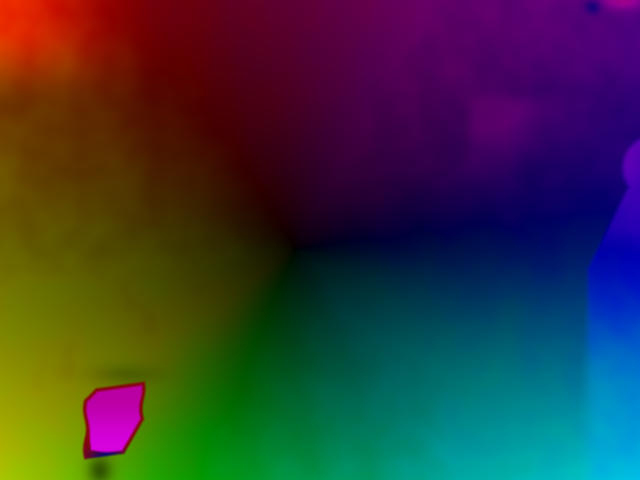
Reproduce this background procedurally as a Shadertoy shader.

```glsl
// A dark colour wheel: hue follows the angle about a black hub, brightness the distance.
// A red corner glow, a blue lobe on the right and a rimmed magenta patch lie over it.
// Lengths are in canvas heights, with the origin at the lower left; hues are in degrees.

const vec2  HUB = vec2(0.616, 0.482);
const float HUE_START = 237.0;      // hue to the right of the hub
const float BRIGHTNESS = 0.55;
const float FALLOFF = 0.6;          // exponent of brightness over distance
const float FLOOR_GAIN = 1.3;       // extra brightness below the hub
const float GRAIN = 0.035;
const float LOBE_EDGE = 1.224;
const vec3  LOBE_KNOB = vec3(1.365, 0.65, 0.068);   // centre and radius
const vec2  PATCH_CENTRE = vec2(0.238, 0.127);
const vec2  PATCH_HALF = vec2(0.061, 0.071);
const vec3  PATCH_TOP = vec3(0.73, 0.00, 0.64);
const vec3  PATCH_BOTTOM = vec3(0.84, 0.01, 0.87);
const vec3  RIM_RED = vec3(0.52, 0.02, 0.05);
const vec3  RIM_NAVY = vec3(0.02, 0.02, 0.48);

// Pure colour of the wheel at a hue
vec3 hueColour(float degrees) {
    vec3 k = mod(degrees / 60.0 + vec3(0.0, 4.0, 2.0), 6.0);
    return clamp(abs(k - 3.0) - 1.0, 0.0, 1.0);
}

// Bell curve over a wrapped angle
float angleBell(float angle, float centre, float width) {
    float d = (mod(angle - centre + 180.0, 360.0) - 180.0) / width;
    return exp(-d * d);
}

// Soft elliptical glow
float glow(vec2 p, vec2 centre, vec2 size) {
    vec2 d = (p - centre) / size;
    return exp(-dot(d, d));
}

vec2 gradientAt(vec2 cell) {
    float a = 6.2832 * fract(sin(dot(cell, vec2(127.1, 311.7))) * 43758.5);
    return vec2(cos(a), sin(a));
}

float gradientNoise(vec2 p) {
    vec2 i = floor(p), f = fract(p);
    vec2 u = f * f * f * (f * (f * 6.0 - 15.0) + 10.0);
    vec2 e = vec2(1.0, 0.0);
    float low = mix(dot(gradientAt(i), f), dot(gradientAt(i + e), f - e), u.x);
    float high = mix(dot(gradientAt(i + e.yx), f - e.yx),
                     dot(gradientAt(i + 1.0), f - 1.0), u.x);
    return mix(low, high, u.y);
}

// Slanted box with two corners cut away
float patchDistance(vec2 q) {
    vec2 s = q;
    s.x += 0.003 * sin(q.y * 75.0);
    s.y += 0.003 - 0.14 * q.x;
    vec2 b = abs(s) - PATCH_HALF;
    float box = length(max(b, 0.0)) + min(max(b.x, b.y), 0.0);
    float lowerRight = dot(q, vec2(0.866, -0.5)) - 0.053;
    float upperLeft = dot(q, vec2(-0.707, 0.707)) - 0.071;
    return max(box, max(lowerRight, upperLeft));
}

// Coverage of the right lobe, sharper towards its top
float lobeCover(vec2 p) {
    float edge = LOBE_EDGE + 0.5 * max(p.y - 0.44, 0.0);
    float d = min(edge - p.x, length(p - LOBE_KNOB.xy) - LOBE_KNOB.z);
    float soft = mix(0.03, 0.008, smoothstep(0.0, 0.45, p.y));
    return 1.0 - smoothstep(-soft, soft, d);
}

vec3 wheel(vec2 p) {
    vec2 d = p - HUB;
    float angle = degrees(atan(d.y, d.x + 1e-5));
    float grain = gradientNoise(p * vec2(11.0, 7.0)) + 0.5 * gradientNoise(p * 24.0);

    // The hue turns with the angle, held back near yellow and teal
    float hue = HUE_START + angle + 7.0 * grain;
    hue += 8.0 * angleBell(angle, 30.0, 22.0);
    hue -= 27.0 * angleBell(angle, 217.0, 22.0) + 20.0 * angleBell(angle, 335.0, 28.0);

    float value = BRIGHTNESS * pow(length(d), FALLOFF);
    value *= 1.0 + FLOOR_GAIN * max(-d.y, 0.0) + 2.0 * GRAIN * grain;

    // Red corner, violet smudge and upper right fringe
    float corner = exp(-pow(p.x / 0.22, 2.0)) * smoothstep(0.77, 0.94, p.y);
    value += 0.45 * corner;
    hue -= 6.0 * corner;
    float smudge = glow(p, vec2(1.03, 0.745), vec2(0.09, 0.08))
                 * smoothstep(0.955, 0.995, p.x) * (1.0 - smoothstep(0.78, 0.82, p.y));
    value += 0.06 * smudge;
    hue += 14.0 * smudge;
    float fringe = glow(p, vec2(1.3, 1.0), vec2(0.04, 0.02));
    value += 0.12 * fringe;
    hue += 28.0 * fringe - 30.0 * glow(p, vec2(1.235, 0.985), vec2(0.016, 0.014));

    float lobe = lobeCover(p);
    value += lobe * mix(0.08, 0.24, smoothstep(0.0, 0.4, p.y));
    hue += lobe * mix(5.0, 14.0, smoothstep(0.1, 0.45, p.y));

    // Dim stem under the patch, and a shade above it
    value *= 1.0 - 0.5 * glow(p, vec2(0.208, 0.02), vec2(0.025, 0.03));
    value *= 1.0 - 0.2 * glow(p, vec2(0.26, 0.22), vec2(0.07, 0.02));
    return hueColour(hue) * clamp(value, 0.0, 1.0);
}

void mainImage(out vec4 fragColor, in vec2 fragCoord) {
    vec2 p = fragCoord / iResolution.y;
    vec3 colour = wheel(p);

    // Magenta patch: dark rim first, then the fill
    vec2 q = p - PATCH_CENTRE;
    float d = patchDistance(q);
    vec3 rim = mix(RIM_RED, RIM_NAVY, glow(q, vec2(-0.015, -0.08), vec2(0.035, 0.02)));
    vec3 fill = mix(PATCH_BOTTOM, PATCH_TOP, smoothstep(-0.06, 0.05, q.y));
    float inset = 0.005 + 0.012 * glow(q, vec2(-0.06, -0.07), vec2(0.03));
    colour = mix(colour, rim, 1.0 - smoothstep(-0.003, 0.005, d));
    colour = mix(colour, fill, 1.0 - smoothstep(-0.005, 0.003, d + inset));
    fragColor = vec4(colour, 1.0);
}
```
